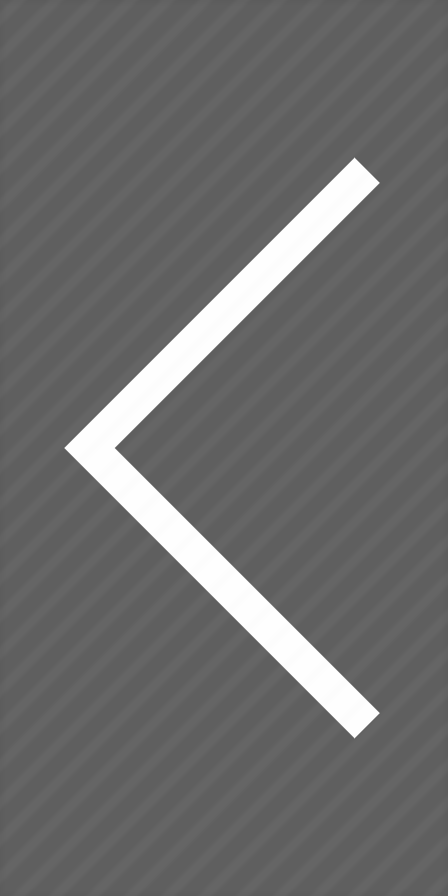
A WebGL 1 fragment shader for this background:

```glsl
precision highp float;
// A white left-pointing chevron on a dark grey panel with faint diagonal stripes.
// The chevron is a mirrored 45 degree bar cut by distance functions; the stripes
// repeat along one diagonal. Lengths are in canvas widths.

uniform vec2 u_resolution;

const vec3 PANEL_COLOR = vec3(0.374);
const vec3 STRIPE_COLOR = vec3(0.396);
const vec3 CHEVRON_COLOR = vec3(0.998);
const float CHEVRON_SHADE = 0.008;  // stripe tint left on the chevron

const float OUTER_TIP = 0.1435;     // x of the outer corner
const float INNER_TIP = 0.2560;     // x of the inner corner
const float ARM_END = 1.4395;       // x + height where each arm is cut

const float STRIPE_PERIOD = 0.0833; // measured along x
const float STRIPE_WIDTH = 0.36;    // fraction of a period
const float STRIPE_SOFTNESS = 0.08;
const float EDGE_WIDTH = 0.018;
const float EDGE_DARKENING = 0.012;

const float INV_SQRT2 = 0.70711;

// Signed distance to the chevron; p.y is measured from its axis.
float chevronDistance(vec2 p) {
  p.y = abs(p.y);
  float across = p.x - p.y;
  float bar = max(OUTER_TIP - across, across - INNER_TIP);
  float cap = p.x + p.y - ARM_END;
  return max(bar, cap) * INV_SQRT2;
}

// Soft stripes rising to the right, 0 between and 1 on a stripe.
float stripeMask(vec2 p, float pixel) {
  float phase = fract((p.x - p.y) / STRIPE_PERIOD);
  float fromCenter = abs(phase - 0.5);
  float blur = STRIPE_SOFTNESS + pixel / STRIPE_PERIOD;
  return 1.0 - smoothstep(-blur, blur, fromCenter - 0.5 * STRIPE_WIDTH);
}

void main() {
  float pixel = 1.0 / u_resolution.x;
  vec2 size = u_resolution * pixel;
  vec2 p = gl_FragCoord.xy * pixel;

  // Striped panel with slightly darker borders
  float stripe = stripeMask(p, pixel);
  vec3 color = mix(PANEL_COLOR, STRIPE_COLOR, stripe);
  vec2 inset = min(p, size - p);
  float border = 1.0 - smoothstep(0.0, EDGE_WIDTH, min(inset.x, inset.y));
  color -= EDGE_DARKENING * border;

  // Chevron
  float distance = chevronDistance(p - vec2(0.0, 0.5 * size.y));
  float coverage = 1.0 - smoothstep(-0.7 * pixel, 0.7 * pixel, distance);
  vec3 chevron = CHEVRON_COLOR - CHEVRON_SHADE * stripe;
  color = mix(color, chevron, coverage);

  gl_FragColor = vec4(color, 1.0);
}
```
